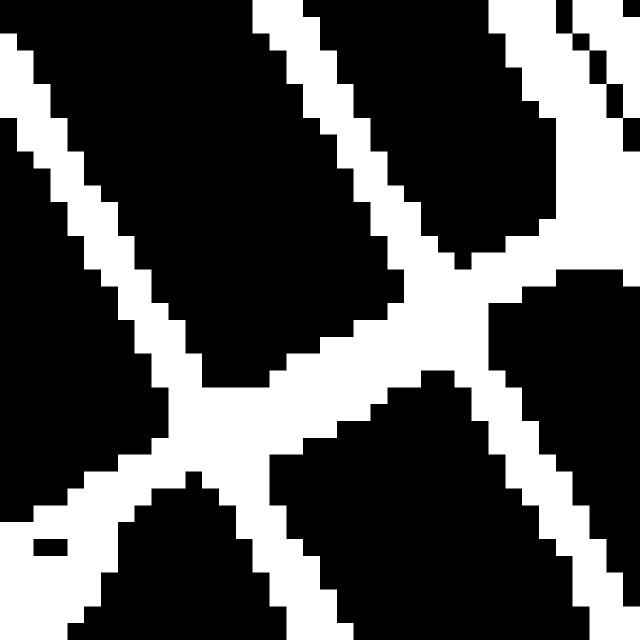
A WebGL 1 fragment shader for this pattern:

```glsl
precision highp float;
// Slanted black blocks with rough white joints, drawn in coarse square cells.

uniform vec2 u_resolution;

float hash(vec2 p) {
  vec3 q = fract(p.xyx * vec3(0.1031, 0.1030, 0.0973));
  q += dot(q, q.yzx + 33.33);
  return fract((q.x + q.y) * q.z);
}

float valueNoise(vec2 p) {
  vec2 i = floor(p), f = fract(p);
  f = f * f * (3.0 - 2.0 * f);
  return mix(mix(hash(i), hash(i + vec2(1, 0)), f.x),
             mix(hash(i + vec2(0, 1)), hash(i + vec2(1, 1)), f.x), f.y);
}

// Depth inside the black blocks; negative in the white joints.
float blockDepth(vec2 p) {
  // Turn the plane so that x runs along the broad joint.
  vec2 along = vec2(0.873, 0.487);
  vec2 g = vec2(dot(p, along), dot(p, vec2(-along.y, along.x))) - vec2(0.036, 0.093);

  // Offset from the nearest crossing of joints.
  vec2 pitch = vec2(0.411, 0.95);
  vec2 crossing = floor(g / pitch + 0.5);
  vec2 d = g - crossing * pitch;

  // Every third crossing is wide; the middle column has a lower top edge.
  bool wide = mod(crossing.x, 3.0) < 0.5;
  bool middle = abs(mod(floor(g.x / pitch.x), 3.0) - 1.0) < 0.5;
  vec2 margin = vec2(0.034, 0.058);
  if (wide) margin.x = d.x < 0.0 ? 0.126 : 0.06;
  if (d.y < 0.0) margin.y = middle ? 0.056 : 0.018;

  // Rounded block corner.
  float radius = 0.04;
  vec2 inner = abs(d) - margin;
  float depth = radius - length(max(radius - inner, 0.0));

  if (wide) {
    // Cut corners around the wide crossing.
    vec2 normal = d.x < 0.0 ? vec2(0.85, 0.52) : vec2(0.47, 0.88);
    float cut = dot(abs(d), normal) - (d.y > 0.0 ? 0.19 : 0.155);
    if (d.x < 0.0 || d.y < 0.0) depth = min(depth, cut);
  }
  depth += 0.012 * (valueNoise(p * 9.0) - 0.5);

  if (wide) {
    // A thin sliver in the joint and a crumb beside the crossing.
    float sliver = min(0.0115 - abs(d.x + 0.021), d.y - 0.1);
    float crumb = 0.02 - length(d - vec2(0.1035, -0.005));
    depth = max(depth, max(sliver, crumb));
  }
  return depth;
}

void main() {
  float cells = 38.0;
  float white = 0.0;
  // Four samples per pixel smooth the cell edges.
  for (int j = 0; j < 2; j++) {
    for (int i = 0; i < 2; i++) {
      vec2 shift = vec2(float(i), float(j)) * 0.5 - 0.25;
      vec2 p = (gl_FragCoord.xy + shift) / u_resolution.y;
      vec2 cell = (floor(p * cells) + 0.5) / cells;
      white += 0.25 * step(blockDepth(cell), 0.0);
    }
  }
  gl_FragColor = vec4(vec3(white), 1.0);
}
```
